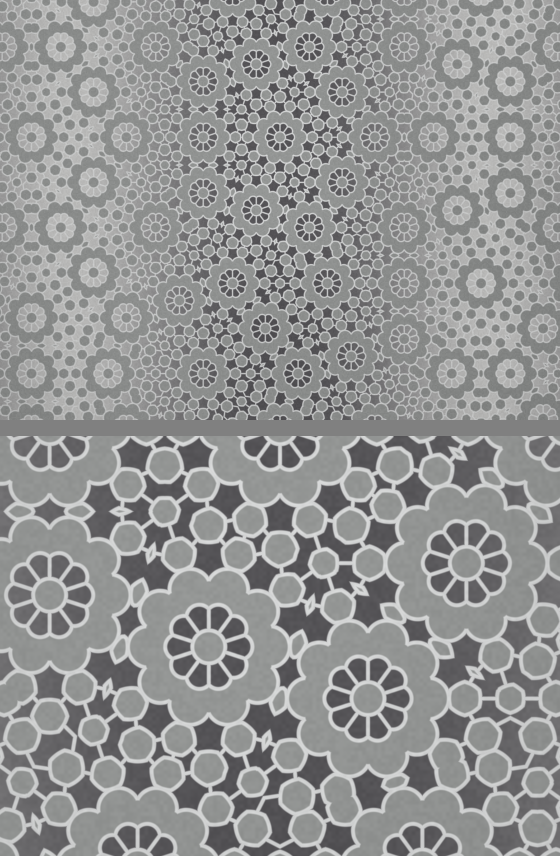
Top: the whole. Bottom: its middle third, enlarged.
A Shadertoy shader for this pattern:

```glsl
const float PHI = 1.618034;
const float EDGE = 0.226;          // rhomb edge in canvas heights
const int DEFLATIONS = 7;
const float SECTOR = 0.6283185;    // a tenth of a turn

const vec3 DARK_GROUND = vec3(0.315, 0.31, 0.322);
const vec3 PALE_GROUND = vec3(0.735, 0.735, 0.73);
const vec3 FIGURE = vec3(0.55, 0.558, 0.553);
const vec3 LINE = vec3(0.82, 0.825, 0.825);

struct Triangle { vec2 a, b, c; bool obtuse; };

float hash(vec2 p) {
    vec3 q = fract(p.xyx * vec3(0.1031, 0.1030, 0.0973));
    q += dot(q, q.yzx + 33.33);
    return fract((q.x + q.y) * q.z);
}

float noise(vec2 p) {
    vec2 i = floor(p), f = fract(p);
    f = f * f * (3.0 - 2.0 * f);
    vec2 e = vec2(1.0, 0.0);
    return mix(mix(hash(i), hash(i + e), f.x),
               mix(hash(i + e.yx), hash(i + e.xx), f.x), f.y);
}

float cross2(vec2 u, vec2 v) { return u.x * v.y - u.y * v.x; }

bool sameSide(vec2 p, vec2 q, vec2 a, vec2 b) {
    return cross2(b - a, p - a) * cross2(b - a, q - a) > 0.0;
}

// One Penrose step: the child triangle that holds p
Triangle deflate(Triangle t, vec2 p) {
    if (!t.obtuse) {
        vec2 s = mix(t.a, t.b, 1.0 / PHI);
        if (sameSide(p, t.b, t.c, s)) return Triangle(t.c, s, t.b, false);
        return Triangle(s, t.c, t.a, true);
    }
    vec2 q = mix(t.b, t.a, 1.0 / PHI);
    vec2 r = mix(t.b, t.c, 1.0 / PHI);
    if (sameSide(p, t.c, r, t.a)) return Triangle(r, t.c, t.a, true);
    if (sameSide(p, t.b, q, r)) return Triangle(q, r, t.b, true);
    return Triangle(r, q, t.a, false);
}

vec2 nearer(vec2 p, vec2 u, vec2 v) {
    return distance(p, u) < distance(p, v) ? u : v;
}

// Offset from the nearest rosette centre, in edge lengths
vec2 rosetteOffset(vec2 p) {
    float side = EDGE * pow(PHI, float(DEFLATIONS));
    vec2 base = vec2(0.0, -1.3);
    Triangle t = Triangle(base + vec2(0.0, side * cos(SECTOR * 0.5)),
                          base - vec2(side * 0.5 / PHI, 0.0),
                          base + vec2(side * 0.5 / PHI, 0.0), false);
    for (int i = 0; i < DEFLATIONS; i++) t = deflate(t, p);
    vec2 centre = nearer(p, t.a, nearer(p, t.b, t.c));
    if (t.obtuse) centre = nearer(p, centre, 0.5 * (t.b + t.c));
    return (p - centre) / EDGE;
}

// Rounded hexagon at distance r along dir
float hexCell(vec2 q, vec2 dir, float r, float size) {
    vec2 d = abs(vec2(dot(q, dir) - r, cross2(dir, q)));
    float hexagon = max(d.x, 0.5 * d.x + 0.866 * d.y);
    return mix(length(d), hexagon, 0.5) - size;
}

float bisector(vec2 q, vec2 u, vec2 v) {
    return abs(dot(q - 0.5 * (u + v), normalize(u - v)));
}

// Small cells around a rosette: x = 1 for figure, y = distance to border
vec2 fillerCells(vec2 q) {
    vec2 axis = vec2(1.0, 0.0);
    vec2 rim = vec2(cos(SECTOR * 0.5), sin(SECTOR * 0.5));
    float cell = min(hexCell(q, axis, 0.34, 0.055),
                 min(hexCell(q, rim, 0.425, 0.058), hexCell(q, axis, 0.5, 0.047)));
    if (cell < 0.0) return vec2(1.0, -cell);
    vec2 middle = axis * 0.427;
    float radial = q.x > 0.33 ? q.y : 1.0;
    float split = min(bisector(q, middle, rim * 0.29), bisector(q, middle, rim * 0.54));
    return vec2(0.0, min(cell, min(split, radial)));
}

// Tenfold rosette: core, petals, lobed ring, filler
vec2 rosette(vec2 offset) {
    float r = length(offset);
    float angle = atan(offset.y, offset.x);
    angle = abs(angle - SECTOR * round(angle / SECTOR));
    vec2 q = r * vec2(cos(angle), sin(angle));
    float core = r - 0.058;
    float petals = min(length(q - vec2(0.108, 0.0)) - 0.045, r - 0.122);
    float ring = min(length(q - vec2(0.211, 0.0)) - 0.073, r - 0.237);
    if (core < 0.0) return vec2(1.0, -core);
    if (petals < 0.0) {
        float split = r * sin(SECTOR * 0.5 - angle);
        return vec2(0.0, min(min(core, -petals), split));
    }
    if (ring < 0.0) return vec2(1.0, min(petals, -ring));
    vec2 cell = fillerCells(q);
    return vec2(cell.x, min(cell.y, ring));
}

vec3 shade(vec2 p, float pixel) {
    vec2 piece = rosette(rosetteOffset(p));
    // Ground swings between dark and pale bands across the width
    float band = pow(0.5 - 0.5 * cos(p.x * 6.2832 / 1.01), 1.4);
    vec3 ground = mix(DARK_GROUND, PALE_GROUND, band);
    vec3 figure = FIGURE * (1.01 - 0.04 * p.x - 0.04 * band);
    vec3 color = mix(ground, figure, piece.x);
    float soft = 0.002 + 0.4 * pixel / EDGE;
    float line = 1.0 - smoothstep(0.007 - soft, 0.007 + soft, piece.y);
    return mix(color, LINE, line * mix(0.95, 0.75, band));
}

void mainImage(out vec4 fragColor, in vec2 fragCoord) {
    float pixel = 1.0 / iResolution.y;
    vec2 p = (fragCoord - 0.5 * iResolution.xy) * pixel;
    vec3 color = vec3(0.0);
    for (int i = 0; i < 4; i++) {
        vec2 jitter = vec2(i & 1, i >> 1) * 0.5 - 0.25;
        color += 0.25 * shade(p + jitter * pixel, pixel);
    }
    // Uneven light and fine paper grain
    color *= 1.02 + 0.05 * p.y - 0.1 * dot(p, p) + 0.05 * (noise(p * 3.0 + 40.0) - 0.5);
    color += 0.035 * (noise(p * 330.0 + 500.0) - 0.5);
    fragColor = vec4(color, 1.0);
}
```
